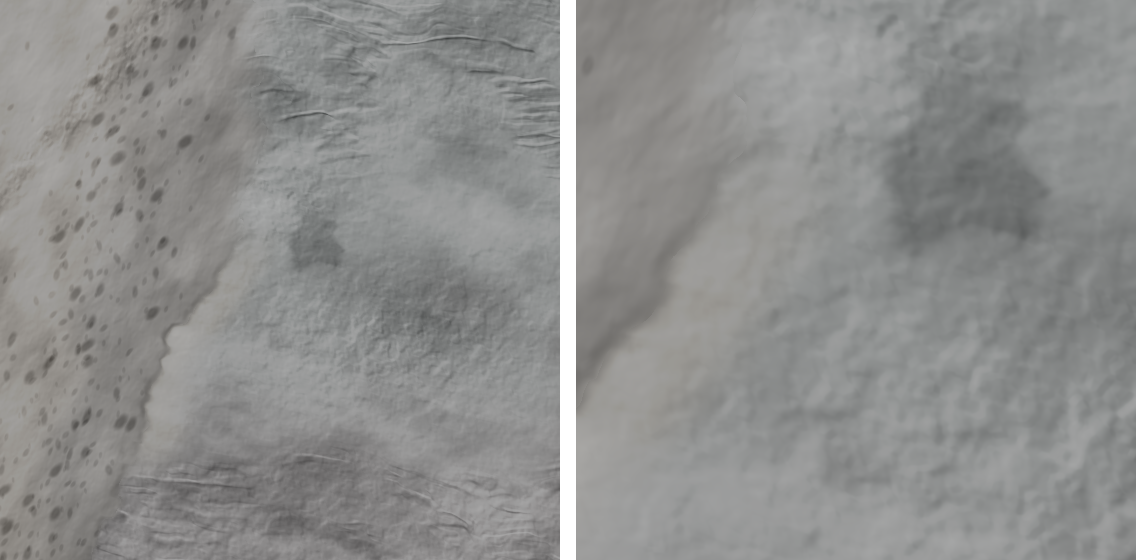
Left: the whole. Right: its middle third, enlarged.
Write a WebGL 1 fragment shader that draws this texture.

```glsl
precision highp float;
// Weathered grey rock: a pitted warm slope on the left, a seam, and cool streaked stone on the right.
uniform vec2 u_resolution;

vec2 hash2(vec2 c) {
  return fract(sin(vec2(dot(c, vec2(127.1, 311.7)), dot(c, vec2(269.5, 183.3)))) * 43758.55);
}

// Cellular noise: random cell values blended by distance to scattered points
float cellNoise(vec2 p) {
  vec2 cell = floor(p);
  float sum = 0.0, total = 0.0;
  for (int j = -1; j <= 1; j++)
    for (int i = -1; i <= 1; i++) {
      vec2 id = cell + vec2(float(i), float(j));
      vec2 d = id + hash2(id) - p;
      float w = exp(-6.0 * dot(d, d));
      sum += w * hash2(id + 57.3).x;
      total += w;
    }
  return sum / total;
}

float layered(vec2 p) {
  float sum = 0.0, amp = 0.55;
  for (int i = 0; i < 3; i++) {
    sum += amp * cellNoise(p);
    p = p * 2.03 + 19.7;
    amp *= 0.52;
  }
  return sum / 0.985;
}

// Broken ridges that converge to the right at the top and fall gently at the bottom
float streaks(vec2 p, float warp) {
  float slope = mix(0.16, 1.6 * (p.y - 0.84), smoothstep(0.35, 0.6, p.y));
  float n = layered(vec2(p.x * 7.0 + warp * 2.0, (p.y + slope * (p.x - 0.45)) * 23.0 + warp * 2.0)) - 0.5;
  return 1.0 - min(5.0 * sqrt(n * n + 0.0003), 1.0);
}

float blob(vec2 p, vec2 center, vec2 radius) {
  vec2 d = (p - center) / radius;
  return exp(-dot(d, d));
}

// Small tilted oval pits, dense only along a slanting track
float pits(vec2 p, float scale) {
  vec2 grid = vec2(27.0, 22.0) * scale, cell = floor(p * grid);
  float dark = 0.0;
  for (int j = -1; j <= 1; j++)
    for (int i = -1; i <= 1; i++) {
      vec2 id = cell + vec2(float(i), float(j));
      vec2 rnd = hash2(id + 8.1);
      vec2 c = (id + 0.1 + 0.8 * hash2(id)) / grid;
      float track = (c.x - 0.05 - 0.24 * c.y) / 0.1;
      float present = step(rnd.x, 0.72 * exp(-track * track));
      float tilt = 0.9 * rnd.y - 0.1;
      vec2 d = p - c;
      d = vec2(d.x * cos(tilt) - d.y * sin(tilt), d.x * sin(tilt) + d.y * cos(tilt));
      float r = length(d * scale / (vec2(0.0085, 0.0165) * (0.6 + 0.5 * rnd.y)));
      dark = max(dark, present * (0.5 + 0.5 * rnd.y) * smoothstep(1.25, 0.4, r));
    }
  return dark;
}

void main() {
  vec2 p = gl_FragCoord.xy / u_resolution;
  float broad = layered(p * 4.0 + 3.0) - 0.5;
  float mottle = layered(vec2(p.x * 10.0, p.y * 18.0 + p.x * 4.0) + 31.0) - 0.5;
  // Coordinates across and along the rising slope
  vec2 uphill = vec2(dot(p, vec2(0.84, -0.54)), dot(p, vec2(0.54, 0.84)));
  float grain = layered(uphill * vec2(24.0, 10.0) + 7.0) - 0.5;

  // Signed distance across the seam, which leans right and then stands upright
  float seamX = 0.147 + 0.485 * min(p.y, 0.65) - 0.03 * blob(p, vec2(p.x, 0.37), vec2(0.1));
  float across = p.x - seamX + 0.06 * mottle + 0.015 * sin(p.y * 31.0) * smoothstep(0.5, 0.7, p.y);
  float lower = 1.0 - smoothstep(0.48, 0.62, p.y);
  float right = smoothstep(-0.055 + 0.043 * lower, 0.045 - 0.03 * lower, across);

  // Warm slope: pale bands running up to the right
  float slant = p.x - 0.05 - 0.26 * p.y;
  float pale = smoothstep(0.1, -0.06, slant + 0.3 * broad);
  vec3 slope = mix(vec3(0.518, 0.51, 0.5), vec3(0.595, 0.58, 0.56), pale);
  slope += 0.03 * blob(p, vec2(0.02, 0.92), vec2(0.12, 0.2)) + 0.16 * grain;
  float creaseD = dot(p - vec2(0.1, 0.75), vec2(0.8, -0.6)) + 0.07 * grain;
  float crease = exp(-creaseD * creaseD / 0.0007) * smoothstep(0.48, 0.62, p.y);
  slope -= 0.065 * crease;

  // Cool stone: bluish in the middle, browner toward the bottom
  vec3 stone = mix(vec3(0.522, 0.515, 0.515), vec3(0.55, 0.56, 0.558),
    smoothstep(0.12, 0.6, p.y + 0.4 * broad));
  stone -= 0.085 * blob(p, vec2(0.75, 0.43 - 0.25 * (p.x - 0.75)), vec2(0.23, 0.1)) * (1.0 + 4.0 * mottle);
  stone -= 0.08 * smoothstep(1.15, 0.75, length((p - vec2(0.55, 0.57)) / vec2(0.045, 0.038)) + 2.0 * mottle);
  stone -= 0.075 * blob(p, vec2(0.45, 0.14), vec2(0.17, 0.05));
  stone += 0.05 * blob(p, vec2(0.78, 0.62), vec2(0.3, 0.08));
  float strip = smoothstep(0.1, 0.03, across) * lower * smoothstep(0.12, 0.25, p.y);
  stone = mix(stone, vec3(0.605, 0.592, 0.57), 0.85 * strip) + 0.17 * mottle;

  vec3 color = mix(slope, stone, right) + 0.19 * broad;
  color -= 0.085 * blob(p, vec2(0.5, 0.81), vec2(0.07, 0.045));

  // Shadow beside the seam and the thin dark crack in it
  color -= lower * (0.04 * exp(-pow(across / 0.045, 2.0)) * (1.0 - right)
    + 0.085 * (0.8 + 3.0 * mottle) * exp(-pow((across + 0.006) / 0.009, 2.0)));

  // Relief: streaks in the rough zones, broken up by patches
  float edge = p.y + 0.25 * broad;
  float rough = right * (1.0 - strip)
    * (0.12 + 0.88 * max(smoothstep(0.67, 0.78, edge), smoothstep(0.23, 0.17, edge)));
  float patches = smoothstep(-0.14, 0.1, broad - mottle);
  vec2 light = vec2(-0.003, 0.0045);
  float ridge = streaks(p, broad + 0.3 * mottle);
  float shade = ridge - streaks(p + light, broad + 0.3 * mottle);
  color += rough * patches * (0.2 * shade - 0.085 * pow(ridge, 4.0) + 0.01);

  // Grit lit from the upper left, coarser where the stone crumbles
  vec2 gritP = mix(uphill * vec2(48.0, 30.0), p * 40.0, step(0.0, across));
  vec2 gritShift = mix(vec2(-0.2, 0.06), vec2(-0.14, 0.14), step(0.0, across));
  float grit = layered(gritP) - layered(gritP + gritShift);
  float crumbs = right * (blob(p, vec2(0.7, 0.4), vec2(0.24, 0.11)) + blob(p, vec2(0.5, 0.64), vec2(0.1, 0.07)));
  color += grit * (0.1 + 0.3 * min(crumbs + crease * (1.0 - right) + 0.5 * rough, 1.0));

  vec2 pitP = p + 0.012 * vec2(grain, mottle);
  color -= (0.16 * pits(pitP, 1.0) + 0.09 * pits(pitP, 1.8)) * (1.0 - right);

  // Hold back the highlights
  color -= 0.5 * max(color - 0.6, 0.0);
  gl_FragColor = vec4(clamp(color, 0.0, 1.0), 1.0);
}
```
